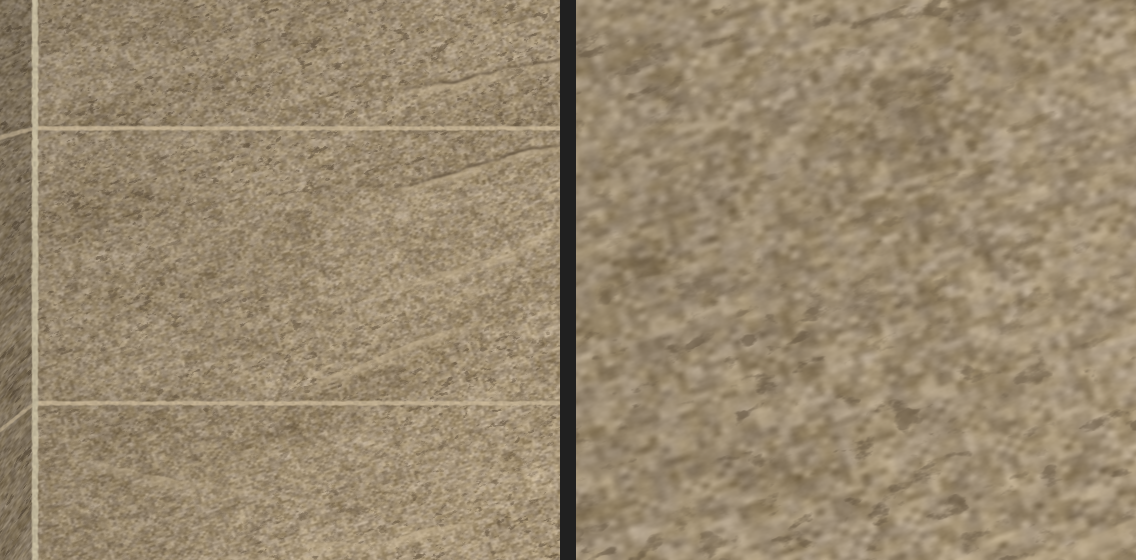
Left: the whole. Right: its middle third, enlarged.
A Shadertoy shader for this texture:

```glsl
// Draws brown stone wall slabs with pale grout, rough grain and slanting veins, beside a shaded corner.

// Layout, in canvas units
const float CORNER_X = 0.0625;       // upright joint
const float CORNER_HALF = 0.0056;
const float JOINT_Y = 0.280;         // lowest level joint
const float SLAB_HEIGHT = 0.491;
const float JOINT_HALF = 0.0037;
const float SLANT_LOW = 0.73;        // fall of the side joints, lower and upper
const float SLANT_HIGH = 0.25;

// Colours
const vec3 STONE = vec3(0.607, 0.542, 0.440);
const vec3 VEIN_PALE = vec3(0.74, 0.67, 0.55);
const vec3 CRACK_DARK = vec3(0.39, 0.33, 0.25);
const vec3 GROUT = vec3(0.77, 0.70, 0.58);
const vec3 CORNER_GROUT = vec3(0.77, 0.73, 0.62);

// Surface
const float GRAIN_TILT = 0.32;
const float CLOUD_AMOUNT = 0.11;
const float MOTTLE_AMOUNT = 0.19;
const float SPECK_AMOUNT = 0.17;
const float SIDE_SHADE = 0.86;
const int VEIN_COUNT = 6;
const float VEIN_HALF_LENGTH = 0.20;

float hash(vec2 p) {
    vec3 h = fract(vec3(p.xyx) * 0.1031);
    h += dot(h, h.yzx + 33.33);
    return fract((h.x + h.y) * h.z);
}

float noise(vec2 p) {
    vec2 i = floor(p), f = fract(p);
    f = f * f * (3.0 - 2.0 * f);
    return mix(mix(hash(i), hash(i + vec2(1, 0)), f.x),
               mix(hash(i + vec2(0, 1)), hash(i + vec2(1, 1)), f.x), f.y);
}

float fbm(vec2 p) {
    float sum = 0.0, weight = 0.5;
    for (int i = 0; i < 4; i++) {
        sum += weight * noise(p);
        p = mat2(1.6, 1.2, -1.2, 1.6) * p + 7.3;
        weight *= 0.5;
    }
    return sum / 0.9375;
}

// Mottled stone with fine specks and dark pits along the grain
vec3 stone(vec2 p, vec2 seed) {
    vec2 q = vec2(p.x + GRAIN_TILT * p.y, p.y - GRAIN_TILT * p.x) + seed;
    float cloud = fbm(q * vec2(4.0, 13.0));
    float mottle = fbm(q * vec2(62.0, 100.0));
    float speck = noise(q * vec2(175.0, 240.0));
    float tint = noise(q * vec2(95.0, 120.0) + 40.0) - 0.5;
    vec3 color = STONE + (cloud - 0.5) * CLOUD_AMOUNT
        + (mottle - 0.5) * MOTTLE_AMOUNT + (speck - 0.5) * SPECK_AMOUNT;
    color += tint * vec3(0.012, 0.004, -0.035);
    float pits = smoothstep(0.62, 0.80, fbm(q * vec2(65.0, 120.0) + 90.0));
    float rough = smoothstep(0.35, 0.65, fbm(q * vec2(3.0, 6.0) + 20.0));
    return mix(color, CRACK_DARK, pits * (0.20 + 0.45 * rough));
}

// Broken veins stepping down the wall; the upper two carry a dark crack
vec3 addVeins(vec3 color, vec2 p) {
    for (int i = 0; i < VEIN_COUNT; i++) {
        float t = float(i);
        float dip = exp(-1.2 * (t - 4.0) * (t - 4.0));
        vec2 center = vec2(0.86 - 0.55 * dip, 0.86 - 0.16 * t - 0.07 * dip);
        float slope = t < 3.5 ? 0.17 + 0.08 * t : 0.3 * (t - 4.6);
        float along = p.x - center.x;
        float bend = 0.035 * (fbm(vec2(p.x * 9.0, t * 5.0)) - 0.5);
        float d = p.y - center.y - slope * along - bend;
        float fade = 1.0 - smoothstep(0.45, 1.0, abs(along) / VEIN_HALF_LENGTH);
        fade *= mix(0.45, 1.0, smoothstep(0.30, 0.60, fbm(p * vec2(16.0, 40.0) + t * 3.0)));
        // Crisp upper edge, soft smear below
        float spread = d > 0.0 ? 0.0025 : 0.013;
        float pale = exp(-d * d / (spread * spread));
        float crack = exp(-pow((d - 0.004) / 0.0035, 2.0)) * step(t, 1.5);
        color = mix(color, VEIN_PALE, 0.65 * fade * pale);
        color = mix(color, CRACK_DARK, 0.75 * fade * crack);
    }
    return color;
}

// Coverage of a joint with a ragged edge
float joint(float d, float halfWidth, vec2 p, float pixel) {
    float ragged = 0.0022 * (noise(p * 130.0) - 0.5);
    float soft = 0.0013 + 0.5 * pixel;
    return 1.0 - smoothstep(halfWidth - soft, halfWidth + soft, d + ragged);
}

void mainImage(out vec4 fragColor, in vec2 fragCoord) {
    vec2 p = fragCoord / iResolution.xy;
    float pixel = 1.0 / iResolution.y;

    // Unfold the slanted side wall into the level rows
    float depth = max(CORNER_X - p.x, 0.0);
    float side = step(p.x, CORNER_X);
    float slant = mix(SLANT_LOW, SLANT_HIGH, (p.y - JOINT_Y) / SLAB_HEIGHT);
    vec2 wall = vec2(p.x, p.y + depth * slant);
    float row = (wall.y - JOINT_Y) / SLAB_HEIGHT;
    float rowDist = abs(fract(row + 0.5) - 0.5) * SLAB_HEIGHT;
    float cornerDist = abs(p.x - CORNER_X);

    // Slabs and light
    vec3 color = stone(wall, vec2(3.7, 5.3) * (floor(row) + 2.0) + side * 2.9);
    color = mix(addVeins(color, p), color, side);
    color *= mix(0.95, 1.04, smoothstep(0.0, 0.9, p.x)) * mix(1.025, 0.965, p.y);
    color *= mix(1.0, SIDE_SHADE, side);
    color *= 1.0 - 0.08 * exp(-min(rowDist, cornerDist) / 0.007);

    // Grout
    float gritty = 0.94 + 0.12 * noise(p * 210.0);
    color = mix(color, GROUT * gritty * mix(1.0, 0.9, side), 0.9 * joint(rowDist, JOINT_HALF, p, pixel));
    color = mix(color, CORNER_GROUT * gritty, 0.95 * joint(cornerDist, CORNER_HALF, p, pixel));
    fragColor = vec4(clamp(color, 0.0, 1.0), 1.0);
}
```
